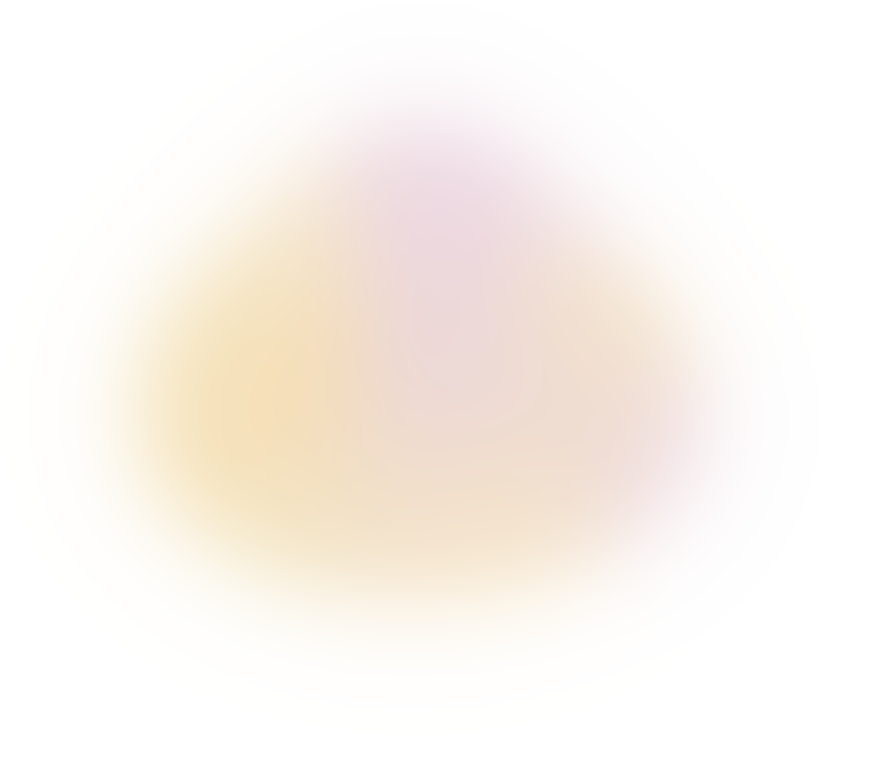
Write a WebGL 1 fragment shader that draws this background.

```glsl
precision highp float;
// A soft cloud of lavender, peach and pale yellow light on white.
// A wavy polar outline with a wide falloff gives the cloud its cover;
// normalized Gaussian weights blend the pastel tints inside it.

uniform vec2 u_resolution;

const float ASPECT = 0.8555;              // canvas height in canvas widths
const vec2 CLOUD_CENTER = vec2(0.475, 0.445);
const float EDGE_SOFTNESS = 0.032;
const float TINT_SPREAD = 0.086;

const vec3 WHITE = vec3(1.0);
const vec3 LAVENDER = vec3(0.925, 0.840, 0.885);
const vec3 MAUVE = vec3(0.920, 0.838, 0.865);
const vec3 ORANGE = vec3(0.965, 0.862, 0.690);
const vec3 YELLOW = vec3(0.957, 0.900, 0.745);
const vec3 CREAM = vec3(0.958, 0.895, 0.780);
const vec3 PEACH = vec3(0.940, 0.865, 0.805);
const vec3 APRICOT = vec3(0.970, 0.890, 0.740);

// Radius of the cloud outline, as a few harmonics of the angle.
float outlineRadius(float angle) {
  return 0.277 - 0.008 * cos(angle) - 0.013 * sin(angle)
    + 0.022 * cos(2.0 * angle) - 0.020 * sin(3.0 * angle)
    + 0.006 * cos(4.0 * angle);
}

// Opacity from one inside the outline to zero far outside.
float cloudCover(vec2 p, vec2 center, float softness) {
  vec2 q = p - center;
  float angle = atan(q.y, q.x + 1e-5);
  float edge = length(q) - outlineRadius(angle);
  return 1.0 / (1.0 + exp(edge / softness));
}

// Weighted tint: colour in rgb, weight in a.
vec4 glow(vec2 p, vec2 center, vec3 tint) {
  vec2 q = (p - center) / TINT_SPREAD;
  return vec4(tint, 1.0) * exp(-0.5 * dot(q, q));
}

vec3 cloudTint(vec2 p) {
  // Lavender column from the crown to the middle
  vec4 sum = glow(p, vec2(0.482, 0.660), LAVENDER);
  sum += glow(p, vec2(0.651, 0.673), LAVENDER);
  sum += glow(p, vec2(0.508, 0.439), MAUVE);

  // Warm left side
  sum += glow(p, vec2(0.293, 0.419), ORANGE);
  sum += glow(p, vec2(0.208, 0.478), YELLOW);
  sum += glow(p, vec2(0.326, 0.257), YELLOW);
  sum += glow(p, vec2(0.286, 0.595), CREAM);

  // Right side, with a cool lower rim
  sum += glow(p, vec2(0.697, 0.523), CREAM);
  sum += glow(p, vec2(0.638, 0.393), PEACH);
  sum += glow(p, vec2(0.749, 0.322), LAVENDER);

  // Peach base
  sum += glow(p, vec2(0.443, 0.296), PEACH);
  sum += glow(p, vec2(0.586, 0.257), CREAM);
  sum += glow(p, vec2(0.521, 0.152), APRICOT);
  return sum.rgb / sum.a;
}

void main() {
  vec2 p = gl_FragCoord.xy / u_resolution * vec2(1.0, ASPECT);
  float cover = cloudCover(p, CLOUD_CENTER, EDGE_SOFTNESS);
  gl_FragColor = vec4(mix(WHITE, cloudTint(p), cover), 1.0);
}
```
